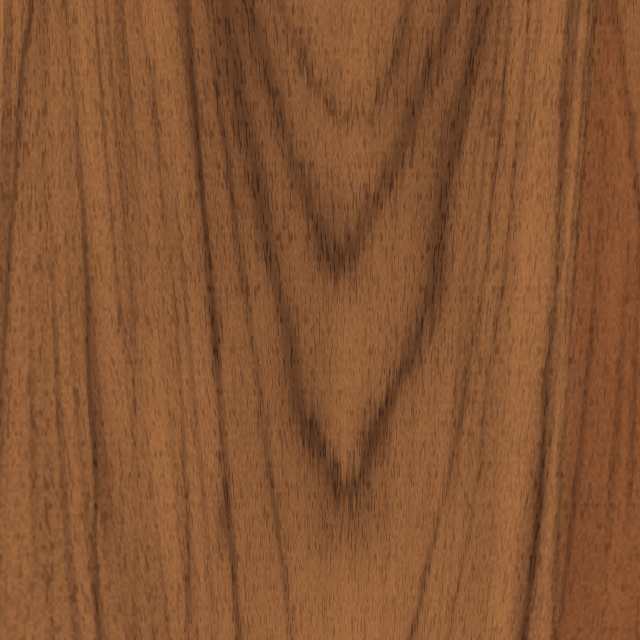
Write a WebGL 2 fragment shader that draws this texture.

```glsl
#version 300 es
precision highp float;
// Flat-sawn walnut: nested V-shaped growth rings in the middle, long leaning
// strands at the sides. Rings are power-curve distance fields, strands are
// quadratic curves; stretched value noise gives streaks, fibres and pores.
uniform vec2 u_resolution;
out vec4 fragColor;

const vec3 LIGHT_WOOD = vec3(0.640, 0.420, 0.254);
const vec3 DARK_WOOD = vec3(0.215, 0.125, 0.080);
const vec3 HEART_TINT = vec3(0.88, 0.81, 0.79);
const float GRAIN_AXIS = 0.535;
const float GRAIN_LEAN = 0.10;
const float BASE_TONE = 0.115;
const float STREAK_AMOUNT = 0.34;
const float LINE_AMOUNT = 0.20;
const float CLOUD_AMOUNT = 0.18;
const float PORE_AMOUNT = 0.46;
const float FIBRE_AMOUNT = 0.21;

// Rings: axis x, tip depth, strength, core width; scale and power of each arm;
// then bulges: depth, reach and push of the left arm, and of the right arm.
const int RINGS = 3;
const vec4 RING_TIP[RINGS] = vec4[RINGS](
  vec4(0.535, 0.188, 0.32, 0.008), vec4(0.527, 0.410, 0.44, 0.015),
  vec4(0.542, 0.775, 0.50, 0.014));
const vec4 RING_ARMS[RINGS] = vec4[RINGS](
  vec4(0.37, 0.79, 0.175, 0.30), vec4(0.285, 0.78, 0.345, 0.72),
  vec4(0.229, 0.66, 0.259, 0.74));
const vec3 LEFT_BULGE = vec3(0.645, 0.070, 0.014);
const vec3 RIGHT_BULGE = vec3(0.465, 0.130, 0.021);

// Strands: x at the top, middle and bottom; then strength (negative is pale), width.
const int STRANDS = 14;
const vec3 STRAND_PATH[STRANDS] = vec3[STRANDS](
  vec3(0.046, 0.008, -0.020), vec3(0.104, 0.139, 0.154), vec3(0.293, 0.333, 0.373),
  vec3(0.322, 0.388, 0.458), vec3(0.215, 0.275, 0.293), vec3(0.797, 0.745, 0.642),
  vec3(0.825, 0.778, 0.700), vec3(0.892, 0.862, 0.820), vec3(0.930, 0.893, 0.865),
  vec3(0.958, 1.012, 1.030), vec3(0.180, 0.205, 0.212), vec3(0.072, 0.066, 0.085),
  vec3(0.913, 0.879, 0.846), vec3(0.942, 1.000, 1.020));
const vec2 STRAND_INK[STRANDS] = vec2[STRANDS](
  vec2(0.42, 0.0040), vec2(0.40, 0.0038), vec2(0.50, 0.0050), vec2(0.32, 0.0050),
  vec2(0.26, 0.0035), vec2(0.33, 0.0045), vec2(0.24, 0.0040), vec2(0.58, 0.0048),
  vec2(0.34, 0.0040), vec2(0.30, 0.0045), vec2(0.14, 0.0040), vec2(0.15, 0.0080),
  vec2(-0.17, 0.0036), vec2(-0.14, 0.0030));

// Stains: centre and radii; then darkness.
const int STAINS = 9;
const vec4 STAIN_SHAPE[STAINS] = vec4[STAINS](
  vec4(0.337, 0.535, 0.009, 0.055), vec4(0.350, 0.810, 0.010, 0.055),
  vec4(0.189, 0.502, 0.010, 0.013), vec4(0.915, 0.055, 0.022, 0.020),
  vec4(0.485, 0.680, 0.025, 0.055), vec4(0.588, 0.675, 0.018, 0.040),
  vec4(0.555, 0.810, 0.075, 0.070), vec4(0.528, 0.350, 0.038, 0.085),
  vec4(0.530, 0.425, 0.038, 0.040));
const float STAIN_INK[STAINS] = float[STAINS](
  0.27, 0.34, 0.18, -0.11, 0.18, 0.24, 0.13, 0.16, 0.15);

float hash(vec2 cell) {
  uvec2 q = uvec2(ivec2(cell)) * uvec2(1597334673u, 3812015801u);
  uint h = (q.x ^ q.y) * 1597334673u;
  h = (h ^ (h >> 15)) * 2246822519u;
  return float((h ^ (h >> 13)) >> 8) / 16777216.0;
}

float noise(vec2 p) {
  vec2 i = floor(p), f = fract(p);
  f = f * f * (3.0 - 2.0 * f);
  return mix(mix(hash(i), hash(i + vec2(1, 0)), f.x),
             mix(hash(i + vec2(0, 1)), hash(i + vec2(1, 1)), f.x), f.y);
}

float fbm(vec2 p) {
  float sum = 0.0, gain = 0.5;
  for (int i = 0; i < 4; i++, gain *= 0.5) {
    sum += gain * noise(p);
    p = p * vec2(2.1, 1.7) + 17.3;
  }
  return sum / 0.9375;
}

float curveAt(vec3 x, float t) {
  return x.x * (1.0 - t) * (1.0 - 2.0 * t) + 4.0 * x.y * t * (1.0 - t) + x.z * t * (2.0 * t - 1.0);
}

float bell(float x) { return exp(-x * x); }

// Approximate distance to a V ring; negative inside, above the tip.
float ringDistance(vec2 p, vec2 tip, vec4 arms, float bulge) {
  float side = p.x - tip.x;
  vec2 arm = side < 0.0 ? arms.xy : arms.zw;
  vec3 push = side < 0.0 ? LEFT_BULGE : RIGHT_BULGE;
  float reach = max(abs(side) - bulge * push.z * bell((p.y - push.x) / push.y), 0.0);
  float e = reach / arm.x + 1e-4;
  float slope = pow(e, 1.0 / arm.y - 1.0) / (arm.x * arm.y);
  return (p.y - tip.y + pow(e, 1.0 / arm.y)) / sqrt(1.0 + slope * slope);
}

void main() {
  vec2 uv = gl_FragCoord.xy / u_resolution;
  vec2 p = vec2(uv.x, 1.0 - uv.y);   // depth runs downward
  float off = p.x - GRAIN_AXIS;
  float grainX = p.x + GRAIN_LEAN * p.y * sin(6.2832 * off);
  float sides = smoothstep(0.10, 0.30, abs(off));

  // Wavy, fibrous edges shared by rings and strands.
  float jag = noise(vec2(grainX * 260.0, p.y * 18.0)) - 0.5;
  vec2 bent = p + vec2((fbm(vec2(p.x * 5.0, p.y * 11.0)) - 0.5) * 0.014, jag * 0.05);

  float bands = 0.0;
  for (int i = 0; i < RINGS; i++) {
    vec4 tip = RING_TIP[i];
    float d = ringDistance(bent, tip.xy, RING_ARMS[i], i == RINGS - 1 ? 1.0 : 0.0);
    float halo = d < 0.0 ? exp(d / 0.028) : exp(-d / 0.024);
    bands += tip.z * (0.46 * bell(d / tip.w) + 0.52 * halo) * (0.75 + 0.5 * noise(p * 9.0));
  }
  for (int i = 0; i < STRANDS; i++) {
    float wobble = (noise(vec2(float(i) * 7.3, p.y * 7.0)) - 0.5) * 0.006;
    float d = p.x - curveAt(STRAND_PATH[i], p.y) + wobble + jag * 0.005;
    float w = STRAND_INK[i].y;
    float fade = 0.5 + 0.7 * noise(vec2(float(i) * 3.7 + 40.0, p.y * 5.0));
    bands += STRAND_INK[i].x * fade * (0.70 * bell(d / w) + 0.34 * exp(-abs(d) / (3.5 * w)));
  }
  for (int i = 0; i < STAINS; i++)
    bands += STAIN_INK[i] * bell(length((bent - STAIN_SHAPE[i].xy) / STAIN_SHAPE[i].zw));

  // Long streaks, thin dark lines, short pores and fine fibre.
  float streak = fbm(vec2(grainX * 44.0, p.y * 1.1)) - 0.5;
  float line = smoothstep(0.62, 0.92, noise(vec2(grainX * 115.0, p.y * 1.5 + 9.0)));
  float cloud = fbm(p * vec2(7.0, 3.0) + 5.0) - 0.5;
  float pore = smoothstep(0.62, 0.90, noise(vec2(grainX * 410.0, p.y * 62.0)));
  float fibre = noise(vec2(grainX * 490.0, p.y * 180.0)) - 0.5;
  float tone = BASE_TONE + bands + cloud * CLOUD_AMOUNT;
  tone += streak * STREAK_AMOUNT * mix(0.35, 1.0, sides) + line * LINE_AMOUNT * mix(0.15, 1.0, sides);
  tone += pore * PORE_AMOUNT * (0.35 + 1.3 * clamp(bands, 0.0, 0.5)) + fibre * FIBRE_AMOUNT;
  tone -= 0.4 * max(tone - 0.5, 0.0);   // soft shoulder in the darks

  // Reddish heartwood wedge at the right.
  float heart = smoothstep(-0.010, 0.018, p.x - curveAt(STRAND_PATH[8], p.y) + jag * 0.01);
  heart *= 1.0 - 0.6 * smoothstep(-0.01, 0.02, p.x - curveAt(STRAND_PATH[9], p.y));
  vec3 color = mix(LIGHT_WOOD, DARK_WOOD, clamp(tone, -0.08, 0.9));
  fragColor = vec4(color * mix(vec3(1.0), HEART_TINT, heart), 1.0);
}
```
